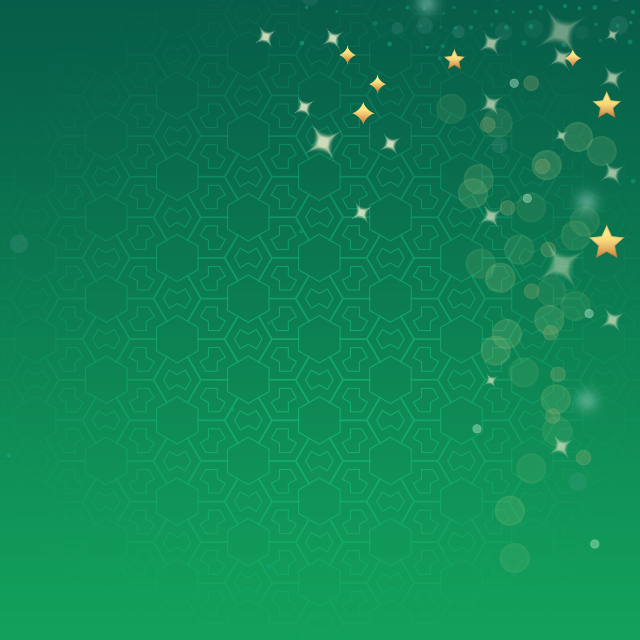
Reproduce this background procedurally as a WebGL 2 fragment shader.

```glsl
#version 300 es
precision highp float;
uniform vec2 u_resolution;
out vec4 fragColor;

float hash(vec2 p) {
  return fract(sin(dot(p, vec2(127.1, 311.7))) * 43758.55);
}

// Antialiased coverage of a signed distance
float fill(float d) {
  float px = 1.0 / u_resolution.y;
  return 1.0 - smoothstep(-0.6 * px, 0.6 * px, d);
}

// Hexagons, the spokes joining them, and notched outlines in the gaps
float lattice(vec2 uv) {
  vec2 q = (uv - vec2(0.499, 0.597)) / vec2(0.1282, 0.1269);
  vec2 cell = vec2(sqrt(3.0), 1.0);
  vec2 a = mod(q + 0.5 * cell, cell) - 0.5 * cell;
  vec2 b = mod(q, cell) - 0.5 * cell;
  vec2 h = abs(dot(a, a) < dot(b, b) ? a : b);
  vec2 mirror = vec2(-0.5, 0.866);
  h -= 2.0 * max(dot(h, mirror), 0.0) * mirror;
  h.y = abs(h.y);
  float hexagon = abs(h.x - 0.253);
  float spoke = max(h.y, 0.253 - h.x);
  float notched = abs(max(0.105 - h.y, 0.379 - h.x));
  float thin = fill(min(hexagon, notched) * 0.128 - 0.0008);
  return max(thin, 0.85 * fill(spoke * 0.128 - 0.0014));
}

// Translucent disc with a slightly brighter rim
float bokeh(vec2 p, float r) {
  float d = length(p);
  return fill(d - r) * (0.75 + 0.35 * smoothstep(0.75 * r, r, d));
}

// Tilted four-ray glint with a bright core
float sparkle(vec2 p, float r) {
  p = abs(mat2(0.848, -0.53, 0.53, 0.848) * p) / r;
  float rays = 1.0 - smoothstep(0.65, 1.08, sqrt(p.x) + sqrt(p.y));
  return min(rays * 0.8 + 0.6 * exp(-30.0 * dot(p, p)), 1.0);
}

float fivePointStar(vec2 p, float r) {
  float sector = 1.256637;
  float a = abs(mod(atan(p.x, p.y) + 0.5 * sector, sector) - 0.5 * sector);
  vec2 q = length(p) * vec2(sin(a), cos(a));
  vec2 edge = 0.48 * r * vec2(0.588, 0.809) - vec2(0.0, r);
  return dot(q - vec2(0.0, r), normalize(vec2(-edge.y, edge.x)));
}

float fourPointStar(vec2 p, float r) {
  p = abs(p) / r;
  return (pow(p.x, 0.7) + pow(p.y, 0.7) - 1.0) * r * 0.7;
}

vec3 gold(float height) {
  return mix(vec3(0.82, 0.55, 0.27), vec3(1.0, 0.9, 0.52), smoothstep(-0.9, 0.5, height));
}

// Random dots gathered near the upper right
float glitter(vec2 uv, float cell, float r) {
  vec2 id = floor(uv / cell);
  vec2 jitter = 0.25 + 0.5 * vec2(hash(id), hash(id + 7.3));
  vec2 spread = ((id + 0.5) * cell - vec2(0.79, 1.02)) * vec2(0.5, 1.5);
  float density = 1.0 - smoothstep(0.03, 0.24, length(spread));
  float size = r * (0.5 + 0.5 * hash(id + 3.1));
  float d = length(uv - (id + jitter) * cell) - size;
  return step(hash(id + 19.7), density) * fill(d) * (0.4 + 0.6 * hash(id + 5.9));
}

void main() {
  vec2 uv = gl_FragCoord.xy / u_resolution;
  float depth = 1.0 - uv.y;

  // Vertical gradient and fading lattice
  float ramp = mix(depth, smoothstep(0.0, 1.0, depth), 0.3);
  vec3 color = mix(vec3(0.025, 0.365, 0.285), vec3(0.07, 0.63, 0.36), ramp);
  float fade = 1.0 - smoothstep(0.1, 0.62, length(uv - vec2(0.5, 0.52)));
  color += vec3(0.02, 0.16, 0.11) * fade * lattice(uv);

  // Glitter and pale haze
  color = mix(color, vec3(0.4, 0.62, 0.6), 0.22 * glitter(uv, 0.058, 0.017));
  color = mix(color, vec3(0.08, 0.66, 0.5), 0.6 * glitter(uv, 0.027, 0.004));
  for (float i = 0.0; i < 3.0; i++) {
    vec2 p = uv - vec2(0.667 + 0.25 * min(i, 1.0), 0.994 - 0.31 * i);
    color = mix(color, vec3(0.55, 0.78, 0.72), 0.5 * exp(-dot(p, p) / 0.00028));
  }

  // Large, small and bright bokeh
  for (float i = 0.0; i < 24.0; i++) {
    float late = max(i - 16.0, 0.0);
    float x = 0.83 - (0.125 - 0.004 * i) * cos(1.122 * i);
    vec2 p = uv - vec2(x, 0.83 - 0.022 * i - 0.004 * late * late);
    float strength = 0.13 + 0.15 * hash(vec2(i, 2.0));
    color = mix(color, vec3(0.6, 0.76, 0.5), strength * bokeh(p, 0.0235));
  }
  for (float i = 0.0; i < 10.0; i++) {
    vec2 p = uv - vec2(0.79 + 0.011 * i + 0.04 * cos(2.9 * i), 0.87 - 0.065 * i);
    color = mix(color, vec3(0.66, 0.68, 0.46), 0.35 * bokeh(p, 0.012));
  }
  for (float i = 0.0; i < 5.0; i++) {
    vec2 p = uv - vec2(0.845 + 0.1 * cos(2.5 * i + 2.0), 0.87 - 0.18 * i);
    color = mix(color, vec3(0.7, 0.9, 0.78), 0.6 * bokeh(p, 0.007));
  }

  // Sparkles on the left fringe, then down the right side
  vec3 cream = vec3(0.93, 0.93, 0.8);
  for (float i = 0.0; i < 6.0; i++) {
    float sway = cos(2.0944 * (i - 1.0));
    vec2 p = uv - vec2(0.44 + 0.03 * i + 0.05 * sway, 0.96 - 0.055 * i + 0.035 * sway);
    color = mix(color, cream, 0.85 * sparkle(p, i == 3.0 ? 0.04 : 0.024));
  }
  for (float i = 0.0; i < 13.0; i++) {
    vec2 p = uv - vec2(0.867 + 0.11 * cos(2.0944 * i - 1.48), 0.95 - 0.0045 * i * i);
    bool large = mod(i, 9.0) == 0.0;
    float r = large ? 0.052 : mod(i, 5.0) == 1.0 ? 0.017 : 0.027;
    color = mix(color, cream, (large ? 0.45 : 0.65) * sparkle(p, r));
  }

  // Gold four-point and five-point stars
  for (float i = 0.0; i < 4.0; i++) {
    vec2 center = vec2(0.57 - 0.027 * cos(2.4 * i), 0.914 - 0.0455 * i);
    vec2 p = uv - (i < 3.0 ? center : vec2(0.895, 0.909));
    float r = i == 2.0 ? 0.018 : 0.014;
    color = mix(color, gold(p.y / r), fill(fourPointStar(p, r)));
  }
  for (float i = 0.0; i < 3.0; i++) {
    vec2 p = uv - vec2(0.71 + 0.238 * min(i, 1.0), 0.906 - 0.0715 * i * i);
    float r = 0.017 + 0.0058 * i;
    float d = fivePointStar(p, r);
    vec3 metal = gold(p.y / r) * (1.0 - 0.15 * smoothstep(-0.003, 0.0, d));
    color = mix(color, metal, fill(d));
  }

  fragColor = vec4(color, 1.0);
}
```
